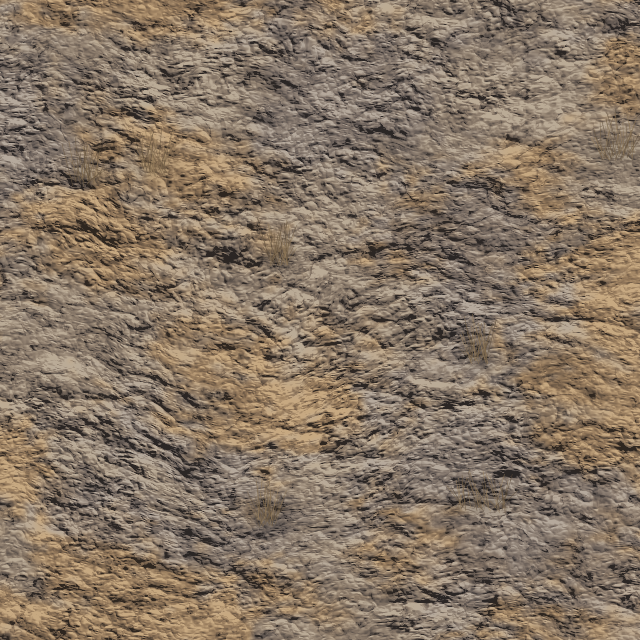
Write a Shadertoy shader that draws this texture.

```glsl
// Weathered sandstone cliff: layered rough relief, cracks, ochre and grey stains, dry grass.

const vec3 CREVICE = vec3(0.17, 0.15, 0.14);
const vec3 SHADE   = vec3(0.37, 0.33, 0.30);
const vec3 STONE   = vec3(0.50, 0.44, 0.385);
const vec3 SUNLIT  = vec3(0.59, 0.525, 0.455);
const vec3 PALE    = vec3(0.73, 0.67, 0.59);
const vec3 OCHRE_TINT = vec3(1.07, 0.99, 0.86);
const vec3 GREY_TINT  = vec3(0.97, 0.99, 1.04);
const vec3 STRAW      = vec3(0.62, 0.52, 0.38);
const vec3 DRY_STEM   = vec3(0.33, 0.27, 0.20);

const vec2  STRATA = vec2(9.0, 15.5);       // relief cells across and up the canvas
const vec2  LIGHT_STEP = vec2(0.0009, 0.0018);
const float RELIEF = 8.0;
const float CAVITY = 0.42;
const float EXPOSURE = 0.70;
const float GRAIN = 0.24;
const float PITS = 0.28;
const int   TUFTS = 7;
const int   BLADES = 36;
const float BLADE_WIDTH = 0.0007;

const mat2 OCTAVE_TURN = mat2(0.90, 0.436, -0.436, 0.90);

float hash(vec2 p) {
    return fract(sin(dot(p, vec2(127.1, 311.7))) * 43758.5453);
}

float noise(vec2 p) {
    vec2 i = floor(p), f = fract(p);
    f = f * f * (3.0 - 2.0 * f);
    return mix(mix(hash(i), hash(i + vec2(1, 0)), f.x),
               mix(hash(i + vec2(0, 1)), hash(i + vec2(1, 1)), f.x), f.y);
}

float fbm(vec2 p) {
    float sum = 0.0, amp = 0.5;
    for (int i = 0; i < 5; i++) {
        sum += amp * noise(p);
        p = OCTAVE_TURN * p * 2.03 + 11.3;
        amp *= 0.5;
    }
    return sum / 0.97;
}

// Rounded lumps parted by sharp creases
float rockHeight(vec2 p) {
    float sum = 0.0, amp = 0.42;
    p *= STRATA;
    for (int i = 0; i < 5; i++) {
        sum += amp * abs(2.0 * noise(p) - 1.0);
        p = OCTAVE_TURN * p * 2.05 + 7.7;
        amp *= 0.6;
    }
    return sum;
}

// Broken contour lines: sharp at the lip, fading out below it
float overhang(vec2 p, float lip, float fade) {
    float d = 0.5 - fbm(p);
    float gate = smoothstep(0.48, 0.68, noise(p * 1.3 + 31.0));
    return smoothstep(0.0, lip, d) * (1.0 - smoothstep(lip, fade, d)) * gate;
}

float segment(vec2 p, vec2 a, vec2 b) {
    vec2 pa = p - a, ba = b - a;
    return length(pa - ba * clamp(dot(pa, ba) / dot(ba, ba), 0.0, 1.0));
}

vec3 rockRamp(float t) {
    vec3 c = mix(CREVICE, SHADE, smoothstep(0.0, 0.27, t));
    c = mix(c, STONE, clamp((t - 0.25) / 0.25, 0.0, 1.0));
    c = mix(c, SUNLIT, clamp((t - 0.50) / 0.22, 0.0, 1.0));
    return mix(c, PALE, clamp((t - 0.72) / 0.28, 0.0, 1.0));
}

vec3 addGrass(vec3 col, vec2 p, float pixel) {
    for (int i = 0; i < TUFTS; i++) {
        float id = float(i) + 1.0;
        vec2 root = vec2(hash(vec2(id, 3.1)), 0.12 + 0.65 * hash(vec2(id, 8.4)));
        float spread = mix(0.012, 0.05, hash(vec2(id, 5.2)));
        vec2 rel = p - root;
        if (abs(rel.x) > spread + 0.04 || rel.y < -0.03 || rel.y > 0.09) continue;
        vec2 o = rel / vec2(spread + 0.012, 0.022);
        col *= 1.0 - 0.15 * exp(-dot(o, o));
        for (int j = 0; j < BLADES; j++) {
            vec2 key = vec2(id * 7.3, float(j) + 0.5);
            float r = hash(key), lean = hash(key + 19.0) - 0.5;
            vec2 base = vec2((r - 0.5) * 2.0 * spread, -0.015 * hash(key + 4.0));
            vec2 tip = base + vec2(lean * 0.045, mix(0.015, 0.065, hash(key + 9.0)));
            float d = segment(rel, base, tip);
            float cover = 1.0 - smoothstep(BLADE_WIDTH - 0.5 * pixel, BLADE_WIDTH + 0.5 * pixel, d);
            col = mix(col, mix(DRY_STEM, STRAW, hash(key + 2.0)), 0.5 * cover);
        }
    }
    return col;
}

void mainImage(out vec4 fragColor, in vec2 fragCoord) {
    vec2 p = fragCoord / iResolution.y;

    // Bend the strata, then roughen their outlines
    vec2 q = p + vec2(0.0, 0.08 * (noise(p * 2.6 + 4.0) - 0.5));
    q += 0.03 * (vec2(fbm(p * 9.0), fbm(p * 9.0 + 17.0)) - 0.5);

    // Relief lit from above
    float h = rockHeight(q);
    float slope = h - rockHeight(q + LIGHT_STEP);
    float rough = mix(0.6, 1.4, noise(p * vec2(9.0, 14.0) + 50.0));

    // Ledge shadows at three sizes, and small pits
    float cracks = 0.7 * overhang(q * vec2(6.0, 11.0) + 2.0, 0.008, 0.035)
                 + 0.7 * overhang(q * vec2(15.0, 29.0) + 40.0, 0.015, 0.08)
                 + 0.6 * overhang(q * vec2(36.0, 64.0) + 63.0, 0.03, 0.14);
    float pits = smoothstep(0.62, 0.82, noise(q * vec2(95.0, 150.0) + 12.0)) * rough;

    // Stains with ragged borders
    float ragged = 0.16 * (noise(q * vec2(45.0, 70.0)) - 0.5);
    float grey = smoothstep(0.44, 0.64, fbm(q * vec2(4.0, 6.0) + 23.0) + ragged);
    float ochre = smoothstep(0.40, 0.64, fbm(q * vec2(6.0, 8.0) + 71.0) - ragged) * (1.0 - 0.7 * grey);
    float blotch = fbm(q * vec2(16.0, 25.0) + 90.0) - 0.5;

    float tone = EXPOSURE + RELIEF * rough * slope + CAVITY * (h - 0.34)
               + 0.4 * blotch - 0.10 * grey - 0.5 * cracks - PITS * pits
               + GRAIN * (noise(p * vec2(210.0, 270.0)) - 0.5);

    vec3 col = rockRamp(tone);
    col *= mix(vec3(1.0), OCHRE_TINT, ochre);
    col *= mix(vec3(1.0), GREY_TINT, grey);
    col = addGrass(col, p, 1.0 / iResolution.y);
    fragColor = vec4(clamp(col, 0.0, 1.0), 1.0);
}
```
